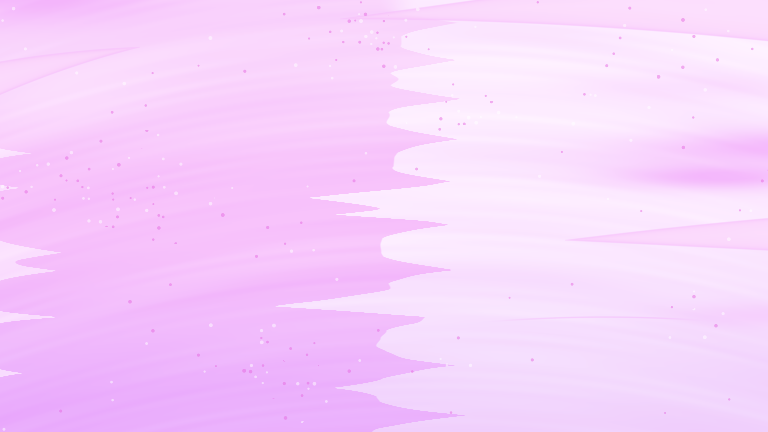
Reproduce this background procedurally as a Shadertoy shader.

```glsl
#define LEFT_LOW vec3(0.92, 0.69, 0.99)
#define LEFT_MID vec3(0.97, 0.76, 0.985)
#define LEFT_TOP vec3(0.98, 0.84, 0.99)
#define RIGHT_LOW vec3(0.945, 0.825, 0.99)
#define RIGHT_TOP vec3(0.99, 0.92, 1.0)
#define ORCHID vec3(0.95, 0.67, 0.985)
#define PETAL vec3(0.985, 0.84, 0.985)
#define MAGENTA vec3(0.90, 0.42, 0.88)
#define ARC_BEND 0.17
#define STREAK_GAIN 0.05
#define SPECK_CELLS 75.0

float hash(vec2 p) {
    return fract(sin(dot(p, vec2(127.1, 311.7))) * 43758.5453);
}

float noise(vec2 p) {
    vec2 i = floor(p), f = fract(p);
    f = f * f * (3.0 - 2.0 * f);
    return mix(mix(hash(i), hash(i + vec2(1, 0)), f.x),
               mix(hash(i + vec2(0, 1)), hash(i + vec2(1, 1)), f.x), f.y);
}

// Pointed tooth along y, 1 at its tip
float spike(float y, float tip, float halfHeight) {
    return pow(max(1.0 - abs(y - tip) / halfHeight, 0.0), 1.5);
}

float glow(vec2 p, vec2 centre, vec2 radius) {
    vec2 d = (p - centre) / radius;
    return exp(-dot(d, d));
}

// x of the torn edge between the two washes
float middleEdge(float y) {
    float x = 0.86 + 0.04 * y + 0.035 * noise(vec2(y * 60.0, 3.0));
    for (float k = -1.0; k < 9.0; k++) {
        float tip = 0.861 - 0.088 * k - 0.00185 * k * k;
        x += (0.12 + 0.08 * hash(vec2(k, 7.0))) * spike(y, tip, 0.032);
    }
    x -= 0.19 * spike(y, 0.542, 0.03) + 0.13 * spike(y, 0.503, 0.016);
    x -= 0.29 * spike(y, 0.291, 0.04) + 0.12 * spike(y, 0.102, 0.02);
    return x;
}

// x of the pale teeth at the left border
float leftEdge(float y) {
    float x = -0.006 + 0.08 * spike(y, 0.645, 0.014) + 0.055 * spike(y, 0.565, 0.010);
    x += 0.15 * spike(y, 0.415, 0.032) + 0.14 * spike(y, 0.373, 0.026);
    return x + 0.145 * spike(y, 0.266, 0.016) + 0.06 * spike(y, 0.136, 0.012);
}

// Blade opening from its tip; curve = upper slope, upper bend, lower slope, lower bend
void paintPetal(inout vec3 col, vec2 p, vec2 tip, float side, vec4 curve, float px) {
    float s = (p.x - tip.x) * side;
    float y = p.y - tip.y;
    float above = curve.x * s + curve.y * s * s - y;
    float below = y - curve.z * s - curve.w * s * s;
    float inside = min(above, below);
    float mask = smoothstep(-px, px, inside) * step(0.0, s);
    float rim = exp(-max(inside, 0.0) / 0.004);
    vec3 fill = mix(PETAL, RIGHT_TOP, 0.3 * smoothstep(0.0, 0.06, inside));
    col = mix(col, mix(fill, ORCHID, 0.6 * rim), 0.85 * mask);
}

void mainImage(out vec4 fragColor, in vec2 fragCoord) {
    float px = 1.0 / iResolution.y;
    vec2 p = fragCoord * px;

    // Brush direction follows a broad arch
    float arc = p.y + ARC_BEND * (p.x - 1.0) * (p.x - 1.0);
    float broad = noise(vec2(p.x * 1.6, arc * 14.0)) - 0.5;
    float fine = noise(vec2(p.x * 2.5, arc * 75.0)) - 0.5;

    // Two washes
    vec3 left = mix(LEFT_LOW, LEFT_MID, smoothstep(0.0, 0.5, p.y));
    left = mix(left, LEFT_TOP, smoothstep(0.55, 0.9, p.y));
    left = mix(left, ORCHID, 0.8 * glow(p, vec2(0.05, 1.01), vec2(0.32, 0.06)));
    left = mix(left, RIGHT_TOP, 0.4 * glow(p, vec2(0.1, 0.8), vec2(0.3, 0.1)));
    vec3 right = mix(RIGHT_LOW, RIGHT_TOP, smoothstep(0.0, 0.55, p.y));

    // Orchid smears on the right
    float smear = glow(p, vec2(1.78, 0.655), vec2(0.34, 0.04))
                + glow(p, vec2(1.68, 0.59), vec2(0.25, 0.028))
                + 0.3 * glow(p, vec2(1.6, 0.8), vec2(0.4, 0.035))
                + 0.4 * glow(p, vec2(1.75, 0.27), vec2(0.2, 0.03));
    right = mix(right, ORCHID, 0.75 * min(smear, 1.0));

    // Torn edges, blurred near the top
    float soft = px + 0.05 * smoothstep(0.93, 1.0, p.y);
    float rightMask = smoothstep(-soft, soft, p.x - middleEdge(p.y));
    vec3 col = mix(left, right, rightMask);
    float leftMask = smoothstep(-px, px, leftEdge(p.y) - p.x);
    col = mix(col, RIGHT_TOP, 0.75 * leftMask);
    col += STREAK_GAIN * vec3(0.25, 1.0, 0.1) * (broad + 0.6 * fine);

    // Petals
    paintPetal(col, p, vec2(0.787, 0.956), 1.0, vec4(0.14, 0.0, 0.0, -0.052), px);
    paintPetal(col, p, vec2(1.308, 0.444), 1.0, vec4(0.127, -0.04, -0.05, 0.0), px);
    paintPetal(col, p, vec2(0.324, 0.891), -1.0, vec4(-0.04, -0.2, -0.25, -0.28), px);

    // Hairline stroke
    float hair = abs(p.y - 0.266 + 0.15 * (p.x - 1.4) * (p.x - 1.4));
    float span = smoothstep(1.1, 1.3, p.x) * smoothstep(1.65, 1.5, p.x);
    col = mix(col, ORCHID, 0.4 * span * smoothstep(0.001 + px, 0.0, hair));

    // Clustered specks
    float density = glow(p, vec2(0.26, 0.56), vec2(0.14, 0.07))
                  + glow(p, vec2(0.85, 0.94), vec2(0.13, 0.06))
                  + glow(p, vec2(0.62, 0.14), vec2(0.13, 0.07))
                  + glow(p, vec2(1.12, 0.73), vec2(0.1, 0.04))
                  + glow(p, vec2(1.63, 0.26), vec2(0.06, 0.04));
    vec2 cell = floor(p * SPECK_CELLS);
    vec2 centre = 0.3 + 0.4 * vec2(hash(cell + 3.1), hash(cell + 8.7));
    float size = mix(0.08, 0.25, hash(cell + 5.3));
    float dist = length(fract(p * SPECK_CELLS) - centre);
    float speck = smoothstep(size + px * SPECK_CELLS, size, dist);
    speck *= step(hash(cell), 0.005 + 0.2 * density);
    vec3 speckColor = mix(MAGENTA, vec3(1.0), step(0.6, hash(cell + 1.9)));
    col = mix(col, speckColor, 0.5 * speck);

    fragColor = vec4(clamp(col, 0.0, 1.0), 1.0);
}
```
